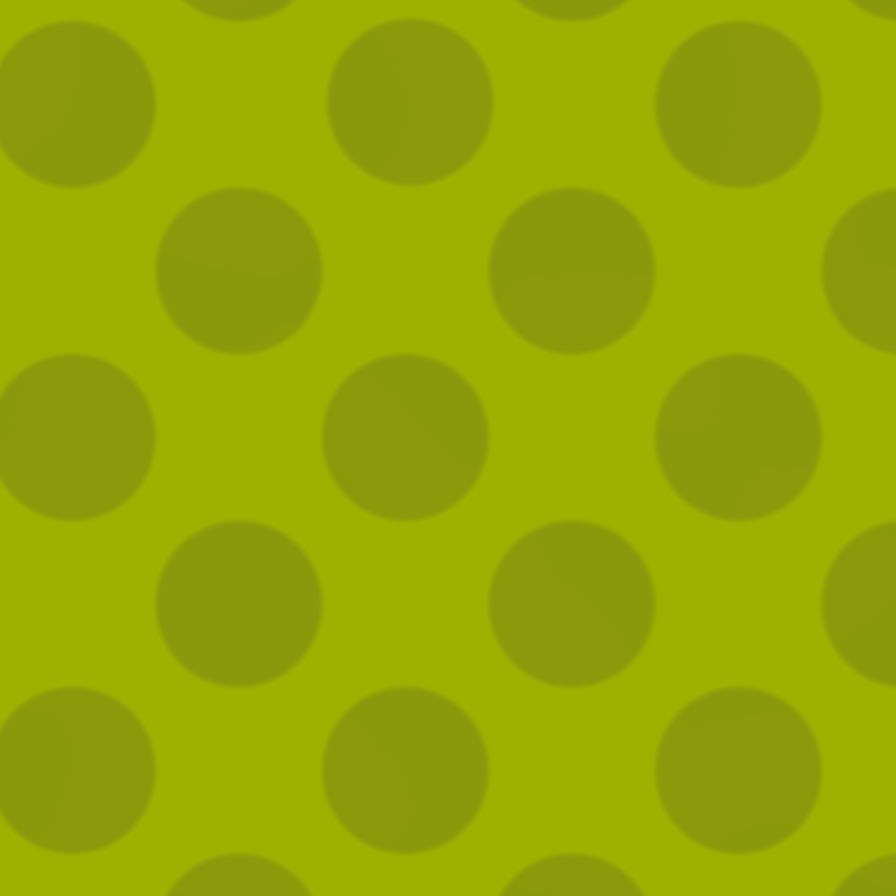
Write a WebGL 1 fragment shader that draws this pattern.

```glsl
precision highp float;
// Staggered soft-edged olive polka dots on a lime ground, with faint tonal drift.

uniform vec2 u_resolution;

const vec3 LIME = vec3(0.622, 0.694, 0.0);
const vec3 OLIVE = vec3(0.543, 0.598, 0.045);
const float PERIOD = 0.3717;
const float RADIUS = 0.0928;
const float SOFTNESS = 0.0052;
const vec2 ANCHOR = vec2(0.4525, 0.5117);
const vec2 STRAY_CELL = vec2(0.0, 1.0);
const vec2 STRAY_SHIFT = vec2(0.0055, 0.0028);

vec2 hashGradient(vec2 cell) {
  float angle = 6.2832 * fract(sin(dot(cell, vec2(127.1, 311.7))) * 43758.5);
  return vec2(cos(angle), sin(angle));
}

float gradientNoise(vec2 p) {
  vec2 i = floor(p);
  vec2 f = p - i;
  vec2 w = f * f * f * (f * (f * 6.0 - 15.0) + 10.0);
  vec2 e = vec2(0.0, 1.0);
  float low = mix(dot(hashGradient(i), f),
                  dot(hashGradient(i + e.yx), f - e.yx), w.x);
  float high = mix(dot(hashGradient(i + e), f - e),
                   dot(hashGradient(i + e.yy), f - e.yy), w.x);
  return mix(low, high, w.y);
}

// Signed distance to the nearest dot of a square lattice with one stray cell.
float dotLattice(vec2 p, vec2 origin, vec2 strayCell, vec2 strayShift) {
  vec2 cell = floor((p - origin) / PERIOD + 0.5);
  vec2 offset = cell - strayCell;
  float isStray = 1.0 - step(0.25, dot(offset, offset));
  vec2 center = origin + cell * PERIOD + strayShift * isStray;
  return length(p - center) - RADIUS;
}

void main() {
  vec2 uv = gl_FragCoord.xy / u_resolution;

  // Two interleaved lattices form the stagger.
  float mainDots = dotLattice(uv, ANCHOR, STRAY_CELL, STRAY_SHIFT);
  float betweenDots = dotLattice(uv, ANCHOR + 0.5 * PERIOD, vec2(0.0), vec2(0.0));
  float dist = min(mainDots, betweenDots);

  // Keep the edge at least about one pixel wide.
  float edge = max(SOFTNESS, 0.75 / min(u_resolution.x, u_resolution.y));
  float coverage = 1.0 - smoothstep(-edge, edge, dist);

  // Barely visible unevenness of the print.
  float drift = 0.006 * gradientNoise(uv * 5.0);
  vec3 color = mix(LIME, OLIVE, coverage) + drift * vec3(1.0, 0.6, 0.0);
  gl_FragColor = vec4(color, 1.0);
}
```
